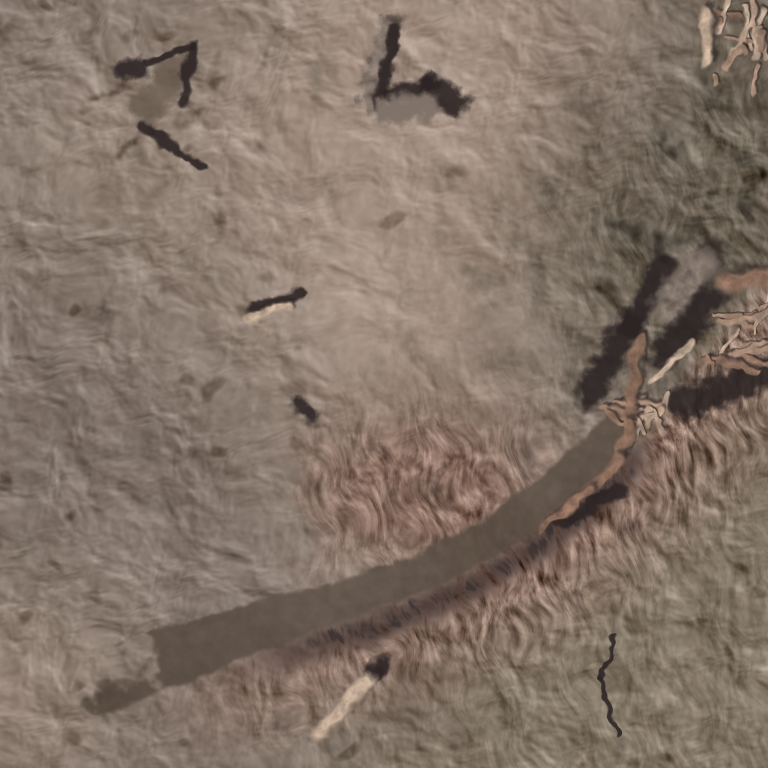
Give the GLSL for this texture, as a WebGL 1 fragment shader.

```glsl
precision highp float;
// Aerial view of a muddy channel crossing sand, dry grass and driftwood.
#define SHADOW vec3(.17, .14, .14)
#define WOOD vec3(.74, .65, .57)
#define BARK vec3(.55, .43, .36)
#define MUD vec3(.36, .31, .27)
#define PALE_SAND vec3(.645, .57, .515)
#define GREY_SAND vec3(.5, .448, .41)
#define OLIVE vec3(.475, .43, .37)
#define RED_GRASS vec3(.54, .435, .385)
#define RELIEF .6
#define BLADES .6
uniform vec2 u_resolution;
vec2 p;
vec3 col;
float ragged;

vec2 hash2(vec2 c) {
  c = vec2(dot(c, vec2(127.1, 311.7)), dot(c, vec2(269.5, 183.3)));
  return fract(sin(c) * 43758.5) * 2. - 1.;
}

float noise(vec2 q) {
  vec2 i = floor(q), f = fract(q), u = f * f * (3. - 2. * f), k = vec2(1, 0);
  float low = mix(dot(hash2(i), f), dot(hash2(i + k), f - k), u.x);
  float high = mix(dot(hash2(i + k.yx), f - k.yx), dot(hash2(i + 1.), f - 1.), u.x);
  return mix(low, high, u.y);
}

float fbm(vec2 q) {
  float sum = 0., amp = .6;
  for (int i = 0; i < 4; i++) {
    sum += amp * noise(q);
    q = mat2(1.6, 1.2, -1.2, 1.6) * q + 3.7;
    amp *= .5;
  }
  return sum;
}

vec2 warp(vec2 q, float freq, float amp) {
  return q + amp * vec2(noise(q * freq), noise(q * freq + 7.));
}

float sandHeight(vec2 q) {
  q = warp(warp(q, 9., .04), 30., .015);
  return fbm(q * vec2(17, 22));
}

float blob(vec2 q, float x, float y, float rx, float ry) {
  q = (q - vec2(x, y)) / vec2(rx, ry);
  return exp(-dot(q, q));
}

// Ragged capsule from s.xy to s.zw
float rod(vec2 q, vec4 s, float w) {
  vec2 a = q - s.xy, b = s.zw - s.xy;
  float t = clamp(dot(a, b) / dot(b, b), 0., 1.);
  return 1. - smoothstep(.5, 1.4, length(a - b * t) / w + ragged);
}

void shade(vec4 s, float w) {
  col = mix(col, SHADOW, .88 * rod(p, s, w));
}

void stick(vec4 s, float w, vec3 ink) {
  col = mix(col, SHADOW, .6 * rod(p - .7 * w, s, w));
  col = mix(col, ink * (1. + .6 * ragged), rod(p, s, w));
}

// Loose sticks scattered around a centre
void pile(vec2 centre, vec2 spread, vec2 dir) {
  for (int i = 0; i < 14; i++) {
    vec2 r = hash2(centre * 40. + float(i)), s = hash2(r * 9. + 2.);
    vec2 c = centre + spread * r, arm = dir + .018 * s;
    stick(vec4(c - arm, c + arm), .0035 + .0015 * s.x, mix(BARK, WOOD, .5 + .5 * s.y));
  }
}

void main() {
  vec2 uv = gl_FragCoord.xy / u_resolution;
  p = warp(warp(uv, 38., .012), 100., .004);
  float broad = fbm(uv * 6.), mid = fbm(uv * 18.), fine = fbm(uv * 60.);
  ragged = fine * 1.1;
  // Signed distance from the channel centre line
  float bend = max(uv.x - .5, 0.), slope = .33 + 2.2 * bend;
  float d = (uv.y - .072 - .33 * uv.x - 1.1 * bend * bend) / sqrt(1. + slope * slope);
  d += .016 * mid + .006 * fine;
  float below = smoothstep(0., -.05, d);
  // Ground tones
  float pale = blob(uv, .53, .68, .23, .32) + .6 * blob(uv, .62, .98, .3, .2)
    + .65 * blob(uv, 0., .1, .2, .15) + .4 * blob(uv, .15, .8, .25, .2);
  col = mix(GREY_SAND, PALE_SAND, min(pale, 1.));
  float scrub = clamp(1.1 * blob(uv, .87, .65, .18, .2) + .8 * blob(uv, 1., .9, .12, .2) + .5 * mid, 0., 1.);
  col = mix(col, OLIVE * .86, scrub);
  float meadow = below * smoothstep(.3, .65, uv.x + .3 * broad);
  col = mix(col, OLIVE * 1.06, meadow);
  float grass = 1.3 * blob(uv, .55, .36, .17, .1) * smoothstep(.36, .42, uv.x + .1 * mid);
  grass += .9 * below * smoothstep(-.2, -.04, d) * smoothstep(.17, .4, uv.x);
  grass = min(grass, 1.);
  col = mix(col, RED_GRASS, grass);
  // Sun from the lower left, dark pits and creases
  float lit = sandHeight(uv + .004) - sandHeight(uv);
  lit *= (1. - .45 * blob(uv, .55, .6, .2, .2)) * (1. - .5 * grass);
  col += lit * RELIEF + broad * .09 + mid * .05 + fine * .09;
  vec2 lean = warp(uv, 18., .03);
  float pit = smoothstep(.25, .5, noise(lean * vec2(27, 33)));
  float crease = smoothstep(.07, 0., abs(noise(lean * 9.) + .1)) * smoothstep(-.1, .2, mid);
  col -= .13 * pit * (1. - grass) + .26 * crease * blob(uv, .12, .88, .2, .13);
  // Tangled blades and dark clumps
  float blades = fbm(vec2(lean.x * 95. + lean.y * 25., lean.y * 38.));
  col += blades * BLADES * (grass + .4 * meadow + .5 * scrub) * vec3(1, .93, .88);
  col *= 1. - .45 * smoothstep(.05, .4, mid) * max(scrub, .7 * grass);
  // Dark bank and wet channel
  float across = (d + .044) / .021;
  float bank = exp(-across * across) * smoothstep(.26, .45, uv.x) * smoothstep(.87, .8, uv.x);
  col = mix(col, SHADOW * 1.2, clamp(bank * (.65 + 2. * blades), 0., .9));
  float wide = mix(.04, .024, smoothstep(.2, .5, uv.x));
  float wet = smoothstep(.004, -.004, abs(d) - wide);
  wet *= smoothstep(.15, .19, uv.x + .25 * mid) * smoothstep(.835, .81, uv.x);
  col = mix(col, MUD + .08 * broad + .05 * fine, wet * .92);
  // Gully, trunk and driftwood
  shade(vec4(.765, .485, .82, .575), .019);
  shade(vec4(.82, .575, .865, .655), .016);
  stick(vec4(.87, .595, .91, .655), .021, GREY_SAND);
  shade(vec4(.868, .54, .925, .612), .02);
  shade(vec4(.89, .475, 1, .515), .022);
  pile(vec2(.965, .565), vec2(.04), vec2(.022, .008));
  pile(vec2(.835, .465), vec2(.03, .02), vec2(.008, .004));
  pile(vec2(.965, .94), vec2(.035, .05), vec2(-.002, .014));
  stick(vec4(.848, .505, .9, .552), .005, WOOD);
  stick(vec4(.945, .63, 1, .64), .013, BARK);
  // Curved root
  shade(vec4(.725, .318, .805, .362), .01);
  stick(vec4(.832, .555, .819, .45), .008, BARK);
  stick(vec4(.819, .45, .808, .403), .007, BARK);
  stick(vec4(.808, .403, .77, .362), .007, BARK);
  stick(vec4(.77, .362, .705, .315), .006, BARK);
  // Upper log and boulder
  stick(vec4(.479, .867, .503, .963), .013, GREY_SAND);
  shade(vec4(.492, .865, .516, .965), .008);
  shade(vec4(.51, .876, .56, .891), .011);
  shade(vec4(.56, .887, .593, .866), .017);
  col = mix(col, GREY_SAND, rod(p, vec4(.505, .855, .553, .862), .017));
  // Broken ground
  col = mix(col, MUD * 1.15, .8 * rod(p, vec4(.192, .86, .235, .915), .023));
  shade(vec4(.165, .91, .18, .912), .014);
  shade(vec4(.19, .918, .25, .94), .005);
  shade(vec4(.25, .94, .24, .87), .008);
  shade(vec4(.185, .837, .265, .782), .006);
  // Small debris
  stick(vec4(.325, .585, .37, .603), .008, WOOD);
  shade(vec4(.328, .6, .39, .618), .007);
  shade(vec4(.392, .472, .408, .457), .011);
  shade(vec4(.485, .13, .5, .134), .011);
  stick(vec4(.414, .045, .482, .117), .01, WOOD);
  shade(vec4(.8, .17, .782, .115), .0025);
  shade(vec4(.782, .115, .805, .042), .0025);
  stick(vec4(.918, .985, .921, .92), .008, WOOD);
  gl_FragColor = vec4(col, 1);
}
```
